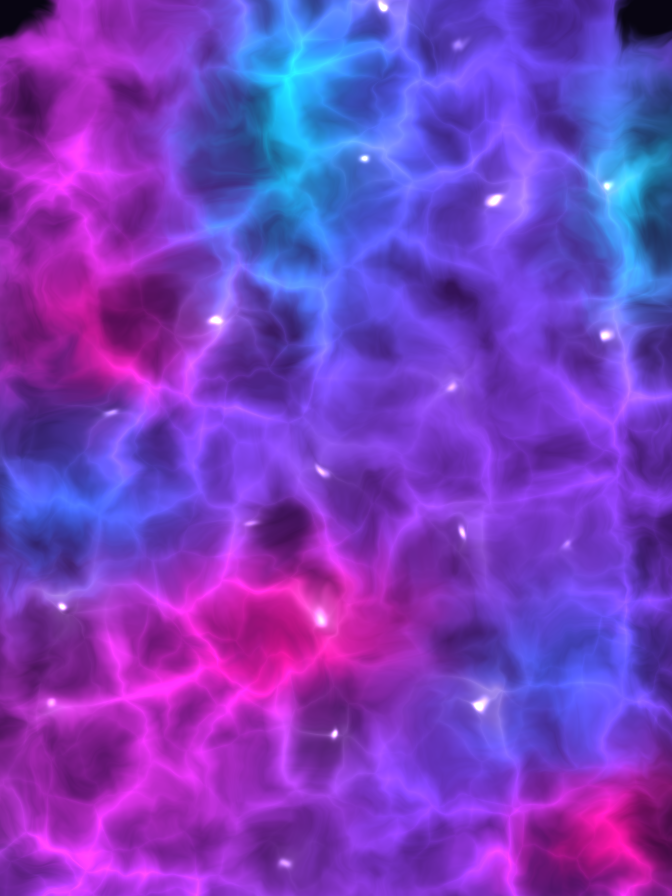
This texture is drawn by a Shadertoy shader. Its source:

```glsl
// Glowing cotton clouds: dark rounded puffs lit from behind by coloured lamps.
// Two layers of weighted cellular noise make the puffs and their bright seams,
// folded sines add the wisps, and soft round zones set the colour of the light.

const vec3 VIOLET  = vec3(0.44, 0.25, 0.92);
const vec3 MAGENTA = vec3(0.82, 0.17, 0.82);
const vec3 PINK    = vec3(0.88, 0.06, 0.56);
const vec3 BLUE    = vec3(0.20, 0.42, 0.95);
const vec3 CYAN    = vec3(0.06, 0.84, 1.00);
const vec3 PALE    = vec3(0.86, 0.76, 1.00);
const vec3 SHADOW  = vec3(0.22, 0.04, 0.34);
const vec3 GAP     = vec3(0.03, 0.02, 0.07);

const float PUFF_SCALE  = 6.5;   // large puffs across the width
const float TUFT_SCALE  = 14.0;  // small puffs across the width
const float LAMP_SCALE  = 5.0;   // lamp cells across the width
const float LAMP_SHARE  = 0.55;  // share of cells holding a lamp
const float WARP_AMOUNT = 0.028;
const float WISP_AMOUNT = 0.30;
const float PUFF_DEPTH  = 0.62;
const float SEAM_GLOW   = 0.42;

vec3 hash3(vec2 cell) {
    vec3 q = fract(cell.xyx * vec3(0.1031, 0.1030, 0.0973));
    q += dot(q, q.yxz + 33.33);
    return fract((q.xxy + q.yzz) * q.zyx);
}

// Layered, rotated and folded sines, roughly -0.6 to 0.6
float wisps(vec2 p, int octaves) {
    float sum = 0.0, amp = 0.5;
    for (int i = 0; i < octaves; i++) {
        p = mat2(0.8, 0.6, -0.6, 0.8) * p * 1.75 + 1.7;
        p += 0.6 * sin(p.yx * 1.1 + float(i));
        sum += amp * sin(p.x) * cos(p.y);
        amp *= 0.56;
    }
    return sum;
}

// Weighted cells: x = distance to the seam, y = random value of the puff
vec2 puffs(vec2 p) {
    vec2 base = floor(p);
    float nearest = 9.0, second = 9.0, id = 0.0;
    for (int j = -2; j <= 2; j++)
    for (int i = -2; i <= 2; i++) {
        vec2 cell = base + vec2(i, j);
        vec3 h = hash3(cell);
        float d = length(cell + 0.1 + 0.8 * h.xy - p) - 0.35 * h.z;
        if (d < nearest) {
            second = nearest;
            nearest = d;
            id = fract(h.z * 7.3 + h.x);
        } else {
            second = min(second, d);
        }
    }
    return vec2(second - nearest, id);
}

// Scattered lamps: x = small core, y = wide halo
vec2 lamps(vec2 p) {
    vec2 base = floor(p), glow = vec2(0.0);
    for (int j = -1; j <= 1; j++)
    for (int i = -1; i <= 1; i++) {
        vec2 cell = base + vec2(i, j);
        vec3 h = hash3(cell + 41.0);
        float d = length(cell + 0.15 + 0.7 * h.xy - p);
        float power = step(h.z, LAMP_SHARE) * (0.35 + h.z / LAMP_SHARE);
        glow += power * vec2(exp(-d * d * 900.0), exp(-d * 6.5));
    }
    return glow;
}

// Soft round zone of light
float zone(vec2 p, vec2 centre, vec2 radius) {
    vec2 d = (p - centre) / radius;
    return exp(-dot(d, d));
}

vec3 lightColour(vec2 p) {
    vec3 c = mix(VIOLET, MAGENTA, 0.25 + 0.35 * sin(p.x * 5.0 + 1.0) * sin(p.y * 6.0));
    c = mix(c, VIOLET, 0.8 * zone(p, vec2(0.80, 0.95), vec2(0.35, 0.45)));
    c = mix(c, MAGENTA, 0.8 * zone(p, vec2(0.16, 0.20), vec2(0.30, 0.26)));
    c = mix(c, MAGENTA, 0.8 * zone(p, vec2(0.08, 1.08), vec2(0.22, 0.30)));
    c = mix(c, PINK, 0.85 * zone(p, vec2(0.16, 0.83), vec2(0.17, 0.13)));
    c = mix(c, PINK, 0.95 * zone(p, vec2(0.44, 0.40), vec2(0.24, 0.13)));
    c = mix(c, PINK, 0.95 * zone(p, vec2(0.92, 0.09), vec2(0.17, 0.12)));
    c = mix(c, BLUE, 0.85 * zone(p, vec2(0.10, 0.58), vec2(0.18, 0.13)));
    c = mix(c, BLUE, 0.65 * zone(p, vec2(0.82, 0.34), vec2(0.16, 0.12)));
    c = mix(c, BLUE, 0.90 * zone(p, vec2(0.48, 1.12), vec2(0.18, 0.32)));
    c = mix(c, CYAN, 0.90 * zone(p, vec2(0.42, 1.14), vec2(0.09, 0.20)));
    return mix(c, CYAN, 0.90 * zone(p, vec2(0.96, 1.05), vec2(0.10, 0.17)));
}

void mainImage(out vec4 fragColor, in vec2 fragCoord) {
    vec2 p = fragCoord / iResolution.x;
    float top = iResolution.y / iResolution.x;
    vec2 q = p + WARP_AMOUNT * vec2(wisps(p * 11.0, 4), wisps(p * 11.0 + 7.0, 4));

    // Puff shapes, darkest in their middles
    vec2 large = puffs(q * PUFF_SCALE);
    vec2 small = puffs(q * TUFT_SCALE + 19.0);
    float dark = smoothstep(0.0, 0.65, large.x) * (0.25 + 0.75 * large.y);
    dark += 0.35 * smoothstep(0.0, 0.7, small.x) * small.y;
    float wisp = wisps(q * 16.0, 5);

    // Light leaking through the seams, stronger in some regions
    float lit = smoothstep(-0.7, 0.9, sin(p.x * 9.0 + 2.0 * sin(p.y * 5.0)) * cos(p.y * 8.0));
    float seam = exp(-7.0 * large.x) + 0.35 * exp(-6.0 * small.x);
    vec2 lamp = lamps(q * LAMP_SCALE);

    vec3 tint = lightColour(q + 0.03 * wisp);
    vec3 shade = mix(SHADOW, tint * 0.4, 0.45);
    float body = 0.90 + WISP_AMOUNT * wisp - PUFF_DEPTH * dark;
    vec3 col = mix(shade, tint, clamp(body, 0.0, 1.1));
    col += tint * SEAM_GLOW * seam * (0.15 + 0.85 * lit);
    col = mix(col, PALE, clamp(lamp.y * (0.10 + 0.65 * seam), 0.0, 0.8));
    col += PALE * lamp.x;

    // Dim sides and ragged gaps at the border
    float side = min(p.x, 1.0 - p.x);
    col *= mix(0.72, 1.0, smoothstep(-0.02, 0.10, side + 0.05 * wisp));
    float corner = length(vec2(side, top - p.y)) + 0.05 * wisp;
    col = mix(GAP, col, smoothstep(0.03, 0.09, corner));
    fragColor = vec4(clamp(col, 0.0, 1.0), 1.0);
}
```
